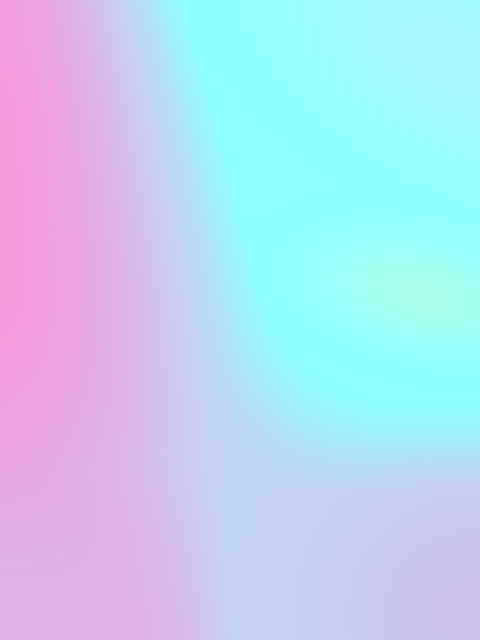
Give the GLSL for this background, as a Shadertoy shader.

```glsl
// Soft pastel gradient: pink left side, cyan pool upper right, lavender lower corner
#define PINK       vec3(0.96, 0.595, 0.84)
#define PERIWINKLE vec3(0.76, 0.83, 0.95)
#define CYAN       vec3(0.56, 1.0, 1.0)
#define PALE_AQUA  vec3(0.655, 0.965, 0.99)
#define MINT       vec3(0.67, 1.0, 0.91)
#define LAVENDER   vec3(0.80, 0.755, 0.92)
#define POOL_FLOOR 0.77
#define POOL_FADE  0.14
#define POOL_ROUND 1.7

// Polynomial smooth minimum
float smoothMin(float a, float b, float k) {
    float h = max(k - abs(a - b), 0.0) / k;
    return min(a, b) - 0.25 * k * h * h;
}

// Elliptical gaussian, tilted by an angle
float glow(vec2 p, vec2 center, vec2 radius, float angle) {
    float c = cos(angle), s = sin(angle);
    vec2 q = mat2(c, -s, s, c) * (p - center) / radius;
    return exp(-dot(q, q));
}

void mainImage(out vec4 fragColor, in vec2 fragCoord) {
    // Canvas units, with y measured down from the top
    vec2 p = fragCoord / iResolution.xy;
    p.y = 1.0 - p.y;

    // Curved boundary where the pink side ends
    float border = 0.26 + 0.36 * p.y - 0.13 * p.y * p.y;

    // Pink to periwinkle, paler in the lower left
    float steepness = 1.65 + 2.9 * smoothstep(0.7, 1.0, p.y);
    float across = pow(clamp(p.x / border, 0.0, 1.0), steepness);
    float paleness = 0.44 * smoothstep(0.45, 0.95, p.y)
                   + 0.08 * smoothstep(0.2, 0.0, p.y);
    vec3 color = mix(PINK, PERIWINKLE, across + paleness * (1.0 - across));

    // Lavender lower right corner
    color = mix(color, LAVENDER, glow(p, vec2(0.98, 0.96), vec2(0.30, 0.22), 0.0));

    // Cyan pool, rounded where its left and lower edges meet
    float fromLeft = (p.x - border) / (0.12 + 0.06 * p.y);
    float fromBelow = (POOL_FLOOR - p.y) / POOL_FADE;
    float depth = smoothMin(fromLeft, fromBelow, POOL_ROUND);
    float pool = mix(clamp(depth, 0.0, 1.0), smoothstep(-0.1, 1.1, depth), 0.6);

    // Light inside the pool
    vec3 water = mix(CYAN, PALE_AQUA, glow(p, vec2(0.94, 0.09), vec2(0.36, 0.16), 0.35));
    water = mix(water, MINT, glow(p, vec2(0.88, 0.46), vec2(0.20, 0.075), 0.15));
    color = mix(color, water, pool);

    fragColor = vec4(color, 1.0);
}
```
